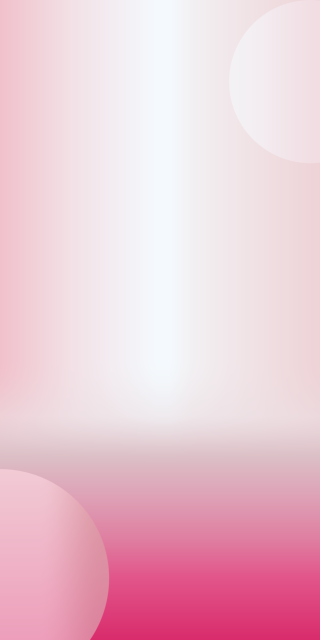
Give the GLSL for this background, as a WebGL 2 fragment shader.

```glsl
#version 300 es
precision highp float;
// Soft pink backdrop: a vertical band of light over a sideways gradient,
// sinking through a dusty horizon into magenta, with two shaded discs.
// Built from piecewise colour ramps and circle distances.

uniform vec2 u_resolution;
out vec4 outColor;

// Canvas units: x runs 0..1, y runs 0..2, origin at the lower left.
const vec2 CANVAS = vec2(1.0, 2.0);

// Sideways gradient: stop positions and colours
const float CURTAIN_AT[6] = float[6](0.0, 0.22, 0.49, 0.53, 0.60, 1.0);
const vec3 CURTAIN[6] = vec3[6](
    vec3(0.945, 0.755, 0.795), vec3(0.948, 0.880, 0.900),
    vec3(0.957, 0.978, 0.992), vec3(0.957, 0.978, 0.992),
    vec3(0.950, 0.940, 0.950), vec3(0.932, 0.825, 0.840));

// Floor gradient, from the bottom edge up to the horizon
const float FLOOR_AT[6] = float[6](0.0, 0.20, 0.31, 0.44, 0.58, 0.70);
const vec3 FLOOR[6] = vec3[6](
    vec3(0.850, 0.170, 0.420), vec3(0.885, 0.340, 0.545),
    vec3(0.875, 0.490, 0.625), vec3(0.870, 0.625, 0.710),
    vec3(0.862, 0.755, 0.780), vec3(0.920, 0.870, 0.885));
const float FLOOR_SOLID = 0.54;
const float FLOOR_CLEAR = 0.88;

// Lower disc
const vec2 LOW_CENTER = vec2(0.0, 0.193);
const float LOW_RADIUS = 0.341;
const vec3 LOW_TOP = vec3(0.945, 0.795, 0.835);
const vec3 LOW_BOTTOM = vec3(0.930, 0.620, 0.730);
const vec3 LOW_SHADE_TOP = vec3(0.870, 0.640, 0.670);
const vec3 LOW_SHADE_BOTTOM = vec3(0.860, 0.500, 0.610);

// Upper disc
const vec2 HIGH_CENTER = vec2(0.971, 1.745);
const float HIGH_RADIUS = 0.255;
const vec3 HIGH_LEFT = vec3(0.955, 0.945, 0.958);
const vec3 HIGH_RIGHT = vec3(0.945, 0.860, 0.882);

// Piecewise linear colour ramp
vec3 ramp(float t, float at[6], vec3 colors[6]) {
    vec3 color = colors[0];
    for (int i = 1; i < 6; i++) {
        float k = clamp((t - at[i - 1]) / (at[i] - at[i - 1]), 0.0, 1.0);
        color = mix(color, colors[i], k);
    }
    return color;
}

// Antialiased disc coverage
float disc(vec2 p, vec2 center, float radius, float pixel) {
    return 1.0 - smoothstep(-pixel, pixel, length(p - center) - radius);
}

vec3 lowDiscColor(vec2 p) {
    float height = clamp(p.y / (LOW_CENTER.y + LOW_RADIUS), 0.0, 1.0);
    vec3 body = mix(LOW_BOTTOM, LOW_TOP, height);
    vec3 shade = mix(LOW_SHADE_BOTTOM, LOW_SHADE_TOP, height);
    return mix(body, shade, smoothstep(0.12, 0.33, p.x));
}

vec3 highDiscColor(vec2 p) {
    float left = HIGH_CENTER.x - HIGH_RADIUS;
    return mix(HIGH_LEFT, HIGH_RIGHT, smoothstep(left, 1.05, p.x));
}

void main() {
    vec2 p = gl_FragCoord.xy / u_resolution * CANVAS;
    float pixel = 0.75 / u_resolution.x;

    // Curtain of light fading into the floor
    vec3 color = ramp(p.x, CURTAIN_AT, CURTAIN);
    float haze = 1.0 - smoothstep(FLOOR_SOLID, FLOOR_CLEAR, p.y);
    color = mix(color, ramp(p.y, FLOOR_AT, FLOOR), haze);

    // Discs
    color = mix(color, highDiscColor(p), disc(p, HIGH_CENTER, HIGH_RADIUS, pixel));
    color = mix(color, lowDiscColor(p), disc(p, LOW_CENTER, LOW_RADIUS, pixel));

    outColor = vec4(color, 1.0);
}
```
